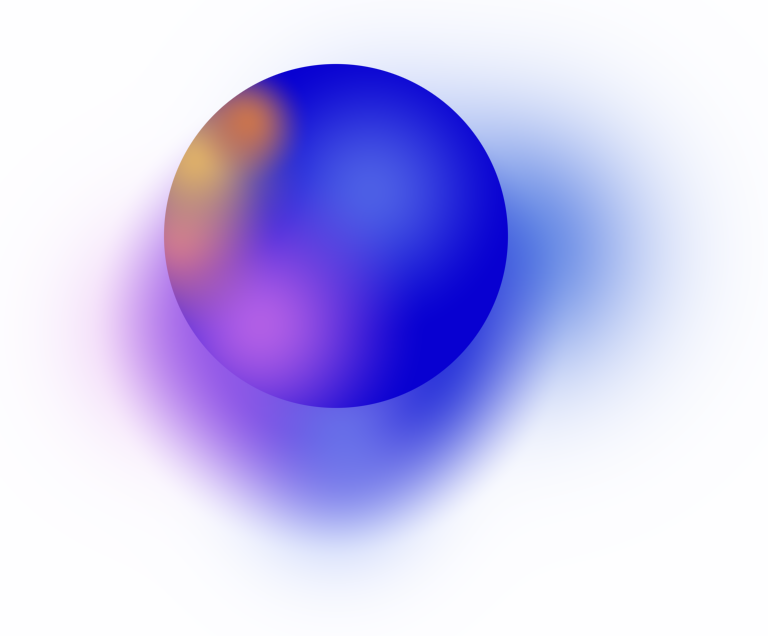
A WebGL 2 fragment shader for this background:

```glsl
#version 300 es
precision highp float;
// A glossy blue sphere with warm and violet lights over soft coloured halos on white.

uniform vec2 u_resolution;
out vec4 fragColor;

// Bell-shaped falloff with a long, faint tail.
float glow(vec2 p, vec2 center, float spread) {
    vec2 d = (p - center) / spread;
    return exp(-dot(d, d));
}

// Smooth falloff that reaches zero at the given radius.
float spot(vec2 p, vec2 center, float radius) {
    return 1.0 - smoothstep(0.0, radius, length(p - center));
}

// Disc coverage with an edge softened by blur on both sides.
float disc(vec2 p, vec2 center, float radius, float blur) {
    return 1.0 - smoothstep(radius - blur, radius + blur, length(p - center));
}

// White ground, wide halos and the blurred disc below the sphere.
vec3 backdrop(vec2 p) {
    const vec3 WHITE = vec3(0.995, 0.995, 1.0);
    const vec3 PALE_BLUE = vec3(0.52, 0.62, 0.95);
    const vec3 PINK = vec3(0.87, 0.62, 0.93);
    const vec3 AZURE = vec3(0.25, 0.42, 0.87);
    const vec3 VIOLET = vec3(0.60, 0.36, 0.91);
    const vec3 BLUE = vec3(0.15, 0.20, 0.85);
    const vec3 SHEEN = vec3(0.42, 0.47, 0.92);

    vec3 color = mix(WHITE, PALE_BLUE, 0.5 * glow(p, vec2(-0.022, 0.217), 0.165));
    color = mix(color, PINK, 0.75 * glow(p, vec2(-0.305, -0.019), 0.157));
    color = mix(color, PALE_BLUE, 0.7 * glow(p, vec2(-0.075, -0.239), 0.134));
    color = mix(color, AZURE, 0.85 * glow(p, vec2(0.206, 0.107), 0.195));

    vec3 shade = mix(VIOLET, BLUE, smoothstep(-0.32, 0.15, p.x));
    shade = mix(shade, SHEEN, 0.8 * glow(p, vec2(-0.061, -0.192), 0.095));
    return mix(color, shade, disc(p, vec2(-0.085, 0.0), 0.28, 0.1));
}

// Deep blue body lit by overlapping coloured spots.
vec3 sphereColor(vec2 p) {
    const vec3 DEEP_BLUE = vec3(0.03, 0.0, 0.82);
    const vec3 SOFT_BLUE = vec3(0.30, 0.37, 0.90);
    const vec3 ORCHID = vec3(0.69, 0.37, 0.90);
    const vec3 ROSE = vec3(0.78, 0.43, 0.60);
    const vec3 GOLD = vec3(0.86, 0.68, 0.42);
    const vec3 ORANGE = vec3(0.80, 0.46, 0.30);

    vec3 color = mix(DEEP_BLUE, SOFT_BLUE, spot(p, vec2(-0.022, 0.198), 0.236));
    color = mix(color, ORCHID, spot(p, vec2(-0.195, -0.011), 0.267));
    color = mix(color, ROSE, spot(p, vec2(-0.321, 0.115), 0.16));
    color = mix(color, GOLD, spot(p, vec2(-0.297, 0.248), 0.185));
    return mix(color, ORANGE, 0.95 * spot(p, vec2(-0.214, 0.308), 0.102));
}

void main() {
    // Centred coordinates, one unit per canvas height.
    vec2 p = (gl_FragCoord.xy - 0.5 * u_resolution) / u_resolution.y;
    float edge = 0.75 / u_resolution.y;
    float sphere = disc(p, vec2(-0.0755, 0.129), 0.2704, edge);
    fragColor = vec4(mix(backdrop(p), sphereColor(p), sphere), 1.0);
}
```
